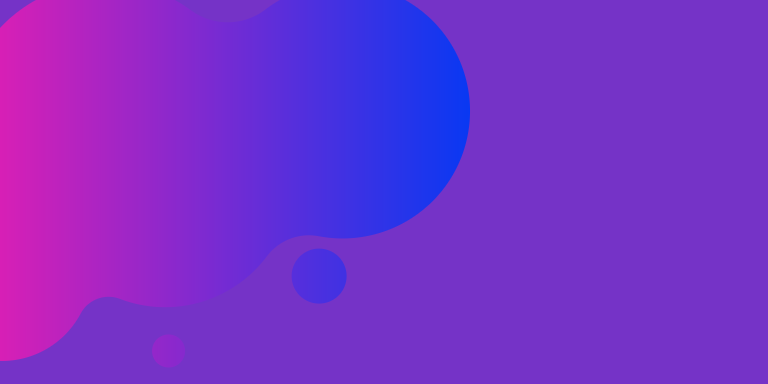
Reproduce this background procedurally as a Shadertoy shader.

```glsl
// A liquid blob with a pink to blue gradient and two loose drops on violet.
// Four discs are joined by exact round fillets; the signed distance of the
// whole shape gives a smooth edge. Lengths are in canvas heights.

const vec3 VIOLET = vec3(0.459, 0.200, 0.780);
const vec3 PINK = vec3(0.845, 0.122, 0.712);
const vec3 BLUE = vec3(0.035, 0.220, 0.952);
const float GRADIENT_END = 1.224;

// Discs are stored as centre xy and radius z.
float discDistance(vec2 p, vec3 disc) {
    return length(p - disc.xy) - disc.z;
}

// Signed distance to the line from a to b, negative on its left.
float lineDistance(vec2 p, vec2 a, vec2 b) {
    vec2 along = normalize(b - a);
    vec2 rel = p - a;
    return along.y * rel.x - along.x * rel.y;
}

// Fills the notch left of a to b, up to a circle tangent to both discs.
float filletDistance(vec2 p, vec3 a, vec3 b, float radius) {
    float gap = distance(a.xy, b.xy);
    vec2 along = (b.xy - a.xy) / gap;
    float reachA = a.z + radius;
    float reachB = b.z + radius;
    float x = (reachA * reachA - reachB * reachB + gap * gap) / (2.0 * gap);
    float h = sqrt(max(reachA * reachA - x * x, 0.0));
    vec2 centre = a.xy + x * along + h * vec2(-along.y, along.x);

    float triangle = max(lineDistance(p, a.xy, b.xy),
                     max(lineDistance(p, b.xy, centre),
                         lineDistance(p, centre, a.xy)));
    return max(triangle, radius - length(p - centre));
}

float blobDistance(vec2 p) {
    vec3 upper = vec3(0.2745, 0.671, 0.3755);
    vec3 right = vec3(0.892, 0.711, 0.332);
    vec3 middle = vec3(0.430, 0.531, 0.331);
    vec3 lower = vec3(0.005, 0.292, 0.232);

    float d = min(min(discDistance(p, upper), discDistance(p, right)),
                  min(discDistance(p, middle), discDistance(p, lower)));
    d = min(d, filletDistance(p, upper, right, 0.1615));
    d = min(d, filletDistance(p, right, middle, 0.137));
    return min(d, filletDistance(p, middle, lower, 0.0825));
}

float dropDistance(vec2 p) {
    return min(discDistance(p, vec3(0.831, 0.281, 0.0716)),
               discDistance(p, vec3(0.439, 0.086, 0.043)));
}

void mainImage(out vec4 fragColor, in vec2 fragCoord) {
    vec2 p = fragCoord / iResolution.y;
    float pixel = 1.0 / iResolution.y;

    // Blob and drops share one horizontal gradient.
    vec3 liquid = mix(PINK, BLUE, clamp(p.x / GRADIENT_END, 0.0, 1.0));
    float d = min(blobDistance(p), dropDistance(p));
    float coverage = clamp(0.5 - d / pixel, 0.0, 1.0);

    fragColor = vec4(mix(VIOLET, liquid, coverage), 1.0);
}
```
